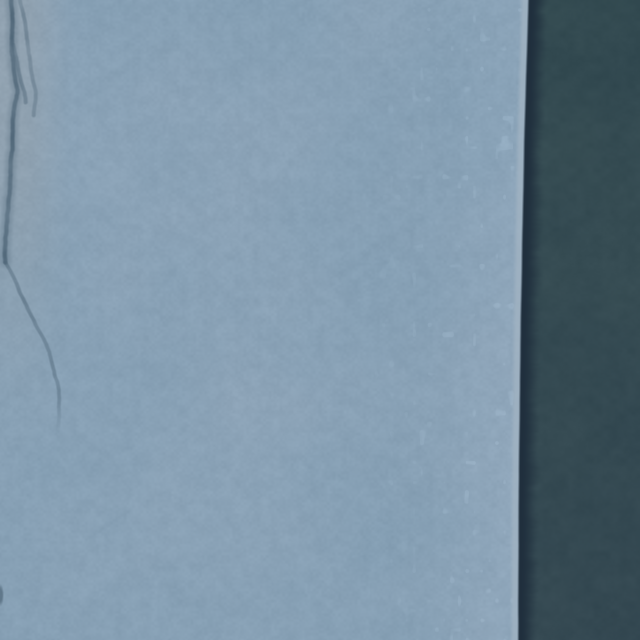
Reproduce this texture procedurally as a Shadertoy shader.

```glsl
// A pale blue painted wall with fine cracks at its left side, ending at a
// slightly bowed lit edge beside a dark slate recess. Built from gradients,
// segment distances for the cracks and layered value noise for the grain.

const vec3 WALL_BLUE = vec3(0.535, 0.632, 0.712);
const vec3 WORN_GREY = vec3(0.575, 0.635, 0.685);
const vec3 RIM_LIGHT = vec3(0.635, 0.705, 0.765);
const vec3 SLATE = vec3(0.205, 0.290, 0.320);
const vec3 SHADOW = vec3(0.125, 0.185, 0.240);
const vec3 CRACK = vec3(0.31, 0.40, 0.47);

float hash(vec2 p) {
    return fract(sin(dot(p, vec2(127.1, 311.7))) * 43758.5453);
}

float valueNoise(vec2 p) {
    vec2 cell = floor(p), f = fract(p);
    f = f * f * (3.0 - 2.0 * f);
    float low = mix(hash(cell), hash(cell + vec2(1, 0)), f.x);
    float high = mix(hash(cell + vec2(0, 1)), hash(cell + vec2(1, 1)), f.x);
    return mix(low, high, f.y);
}

// Layered noise centred on zero
float fbm(vec2 p) {
    float sum = 0.0, amp = 0.5;
    for (int i = 0; i < 4; i++) {
        sum += amp * (valueNoise(p) - 0.5);
        p = p * 2.03 + 17.3;
        amp *= 0.5;
    }
    return sum;
}

float segmentDist(vec2 p, vec2 a, vec2 b) {
    vec2 pa = p - a, ba = b - a;
    return length(pa - ba * clamp(dot(pa, ba) / dot(ba, ba), 0.0, 1.0));
}

float polylineDist(vec2 p, vec2 pts[6]) {
    float d = 1.0;
    for (int i = 0; i < 5; i++) d = min(d, segmentDist(p, pts[i], pts[i + 1]));
    return d;
}

float stroke(float d, float width) {
    return 1.0 - smoothstep(0.2 * width, width, d);
}

float edgeX(float y) {
    return 0.810 + 0.0155 * y * y + 0.0012 * fbm(vec2(3.0, y * 14.0));
}

vec3 wallColor(vec2 p, float inset) {
    vec3 col = WALL_BLUE + vec3(0.05, 0.03, 0.025) * fbm(p * 5.0);

    // Worn greyer strip at the upper left and a paler band by the edge
    float worn = (1.0 - smoothstep(0.03, 0.12, p.x)) * smoothstep(0.25, 0.85, p.y);
    col = mix(col, WORN_GREY, 0.75 * worn);
    col += vec3(0.020, 0.016, 0.016) * smoothstep(0.16, 0.0, inset);

    // Plaster grain and sparse pale flecks
    col += 0.040 * fbm(p * 70.0) + 0.016 * (valueNoise(p * 230.0) - 0.5);
    col += 0.035 * smoothstep(0.84, 0.96, valueNoise(p * vec2(85.0, 65.0)))
         * smoothstep(0.5, 0.75, p.x);

    // Narrow lit rim
    float rim = smoothstep(0.015, 0.006, inset);
    return mix(col, RIM_LIGHT, 0.75 * rim);
}

vec3 recessColor(vec2 p, float depth) {
    vec3 col = SLATE + vec3(-0.006, 0.006, -0.005) * (p.y - 0.5);
    col += vec3(0.035, 0.035, 0.025) * fbm(p * 9.0);
    col += 0.030 * fbm(p * 75.0);
    float reach = 0.034 + 0.02 * fbm(p * vec2(10.0, 60.0));
    return mix(SHADOW, col, smoothstep(0.004, reach, depth));
}

vec3 addCracks(vec3 col, vec2 p) {
    vec2 upper[6] = vec2[6](vec2(0.018, 1.01), vec2(0.018, 0.92), vec2(0.026, 0.86),
        vec2(0.019, 0.80), vec2(0.013, 0.70), vec2(0.009, 0.59));
    vec2 lower[6] = vec2[6](vec2(0.009, 0.59), vec2(0.030, 0.545), vec2(0.050, 0.508),
        vec2(0.077, 0.450), vec2(0.091, 0.390), vec2(0.091, 0.318));
    vec2 side[6] = vec2[6](vec2(0.030, 1.01), vec2(0.040, 0.95), vec2(0.047, 0.90),
        vec2(0.054, 0.86), vec2(0.055, 0.84), vec2(0.053, 0.82));

    // Wobble the lines so that they read as broken plaster
    vec2 q = p + vec2(0.007 * fbm(vec2(p.y * 28.0, 4.0)), 0.0);
    float broken = 0.75 + 0.7 * fbm(vec2(p.y * 35.0, 9.0));
    float upperDist = polylineDist(q, upper);
    float branchDist = segmentDist(q, vec2(0.020, 0.93), vec2(0.040, 0.84));
    float lowerFade = smoothstep(0.30, 0.42, p.y);

    col = mix(col, CRACK, 0.28 * stroke(upperDist, 0.014));
    col = mix(col, CRACK, broken * stroke(upperDist, 0.0055));
    col = mix(col, CRACK, 0.65 * broken * stroke(branchDist, 0.005));
    col = mix(col, CRACK, 0.50 * broken * stroke(polylineDist(q, side), 0.005));
    col = mix(col, CRACK, 0.65 * broken * lowerFade * stroke(polylineDist(q, lower), 0.0048));

    // Small chip on the left border
    float chip = length((p - vec2(0.0, 0.07)) / vec2(0.007, 0.020));
    return mix(col, CRACK, 0.7 * (1.0 - smoothstep(0.4, 1.0, chip)));
}

void mainImage(out vec4 fragColor, in vec2 fragCoord) {
    vec2 p = fragCoord / iResolution.xy;
    float side = p.x - edgeX(p.y);
    vec3 wall = addCracks(wallColor(p, -side), p);
    vec3 recess = recessColor(p, side);
    float blend = smoothstep(-0.0025, 0.0025, side);
    fragColor = vec4(mix(wall, recess, blend), 1.0);
}
```
